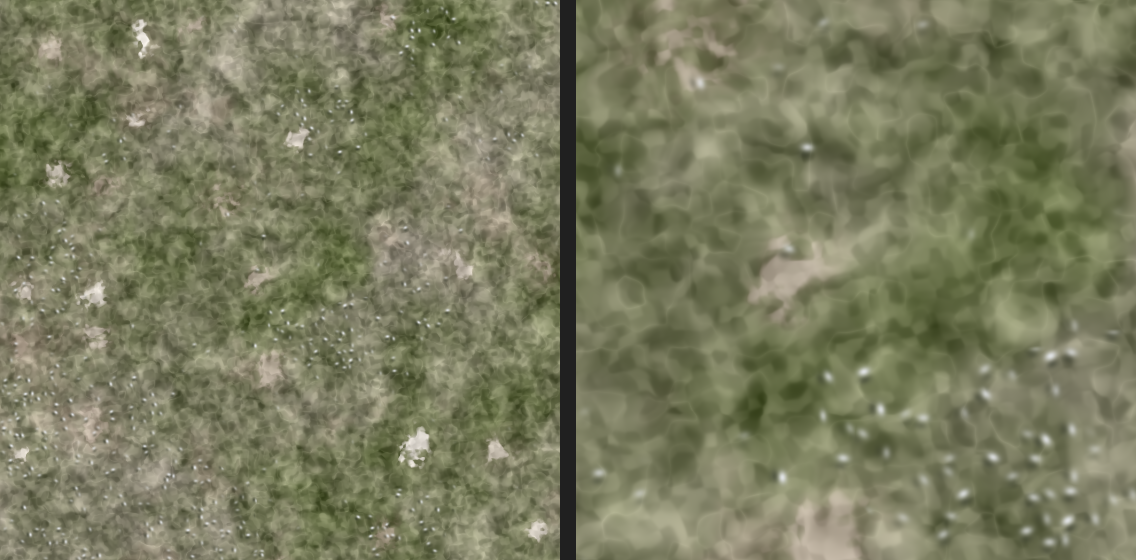
Left, the full canvas; right, a detail of the centre.
Give the GLSL for this texture, as a WebGL 2 fragment shader.

```glsl
#version 300 es
precision highp float;

uniform vec2 u_resolution;
out vec4 fragColor;

const vec3 MOSS = vec3(0.375, 0.415, 0.25);
const vec3 DRY_GRASS = vec3(0.555, 0.54, 0.465);
const vec3 BARE_SOIL = vec3(0.62, 0.555, 0.49);
const vec3 PINK_STONE = vec3(0.74, 0.67, 0.61);
const vec3 CHALK = vec3(0.89, 0.87, 0.84);
const vec3 GLINT = vec3(0.88, 0.89, 0.9);
const vec3 SHADE = vec3(0.19, 0.21, 0.16);
const vec3 TONE = vec3(1.0, 0.96, 0.93);

vec2 hash2(vec2 p) {
    vec3 q = fract(p.xyx * vec3(0.1031, 0.103, 0.0973));
    q += dot(q, q.yzx + 33.33);
    return fract((q.xx + q.yz) * q.zy);
}

mat2 rotation(float angle) {
    float c = cos(angle), s = sin(angle);
    return mat2(c, s, -s, c);
}

// Cellular noise: random cell values blended by distance, 0 to 1
float cellNoise(vec2 p) {
    vec2 cell = floor(p);
    float total = 0.0, weights = 0.0;
    for (int y = -1; y <= 1; y++) {
        for (int x = -1; x <= 1; x++) {
            vec2 id = cell + vec2(x, y);
            vec2 delta = p - id - 0.2 - 0.6 * hash2(id);
            float weight = exp(-6.0 * dot(delta, delta));
            total += weight * hash2(id + 57.0).x;
            weights += weight;
        }
    }
    return total / weights;
}

// Octaves of cellular noise, centred on zero
float layeredNoise(vec2 p, int octaves, float gain) {
    float total = 0.0, weights = 0.0, amplitude = 1.0;
    for (int i = 0; i < octaves; i++) {
        total += amplitude * (cellNoise(p) - 0.5);
        weights += amplitude;
        amplitude *= gain;
        p = rotation(0.65) * p * 2.0 + 17.3;
    }
    return total / weights;
}

// Scattered ragged stones: x = core, y = surrounding soil, z = paleness
vec3 stones(vec2 p, float chance, float ragged) {
    vec2 cell = floor(p);
    vec3 result = vec3(0.0);
    for (int y = -1; y <= 1; y++) {
        for (int x = -1; x <= 1; x++) {
            vec2 id = cell + vec2(x, y);
            vec2 kind = hash2(id + 91.0);
            if (kind.x > chance) continue;
            vec2 delta = p - id - 0.15 - 0.7 * hash2(id + 5.0);
            float radius = mix(0.06, 0.14, hash2(id + 33.0).x);
            float dist = length(delta) + ragged;
            float core = 1.0 - smoothstep(radius - 0.07, radius + 0.06, dist);
            core *= mix(0.45, 1.0, kind.y);
            float halo = exp(-dist * dist / (radius * radius * 5.0)) * (1.0 - 0.7 * kind.y);
            if (core > result.x) result.z = kind.y;
            result.xy = max(result.xy, vec2(core, halo));
        }
    }
    return result;
}

// Tiny tilted flecks: x = bright side, y = dark side
vec2 flecks(vec2 p, float density) {
    vec2 cell = floor(p);
    vec2 result = vec2(0.0);
    for (int y = -1; y <= 1; y++) {
        for (int x = -1; x <= 1; x++) {
            vec2 id = cell + vec2(x, y);
            vec2 kind = hash2(id + 19.0);
            float presence = smoothstep(0.0, 0.04, density - kind.x);
            vec2 delta = p - id - 0.2 - 0.6 * hash2(id + 71.0);
            delta = rotation(0.5 + 2.2 * (kind.y - 0.5)) * delta;
            vec2 bright = delta * vec2(0.85, 1.25);
            vec2 dark = (delta + vec2(0.1, 0.38)) * vec2(0.8, 1.2);
            float strength = presence * mix(0.35, 1.0, hash2(id + 43.0).y);
            vec2 fleck = exp(-vec2(16.0, 14.0) * vec2(dot(bright, bright), dot(dark, dark)));
            result = max(result, strength * fleck);
        }
    }
    return result;
}

void main() {
    vec2 uv = gl_FragCoord.xy / u_resolution.y;
    vec2 warp = vec2(cellNoise(uv * 45.0 + 3.0), cellNoise(uv * 45.0 + 40.0)) - 0.5;
    vec2 tangled = uv + 0.007 * warp;

    // Moss and dry grass in broad patches
    float cover = 0.57 + 1.75 * layeredNoise(tangled * 4.5 + 8.0, 5, 0.65);
    vec3 color = mix(MOSS, DRY_GRASS, clamp(cover, -0.1, 1.15));
    float soil = smoothstep(0.02, 0.24, layeredNoise(tangled * 6.0 + 62.0, 4, 0.7));
    color = mix(color, BARE_SOIL, 0.5 * soil * smoothstep(0.3, 0.8, cover));

    // Clumps, pale tufts and thin fibres
    float clumps = layeredNoise(tangled * 32.0 + 25.0, 3, 0.95);
    float tufts = smoothstep(0.62, 0.95, cellNoise(tangled * 24.0 + 51.0));
    float fibre = 1.0 - 4.0 * abs(cellNoise(tangled * 72.0 + 11.0) - 0.5);
    color += TONE * (0.44 * clumps + 0.045 * (fibre - 0.36) + 0.09 * tufts - 0.01);

    // Stones
    float ragged = 0.45 * layeredNoise(tangled * 38.0 + 14.0, 3, 0.8);
    vec3 stone = stones(uv * 7.0 + 2.0, 0.45, ragged);
    color = mix(color, BARE_SOIL + 0.5 * clumps, 0.6 * stone.y);
    vec3 stoneColor = mix(PINK_STONE, CHALK, stone.z) + 0.4 * clumps;
    color = mix(color, stoneColor, stone.x);

    // Clustered flecks with their shadows
    float density = 0.025 + 0.28 * smoothstep(0.5, 0.85, cellNoise(tangled * 6.0 + 77.0));
    vec2 fleck = flecks(uv * 82.0, density);
    color = mix(color, SHADE, 0.55 * fleck.y);
    color = mix(color, GLINT, fleck.x);

    fragColor = vec4(clamp(color, 0.0, 1.0), 1.0);
}
```
